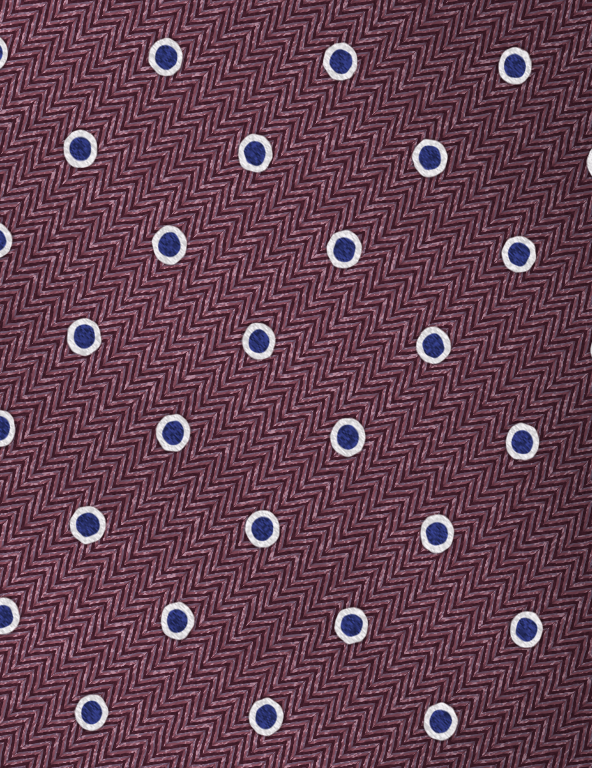
Write a WebGL 1 fragment shader that draws this pattern.

```glsl
precision highp float;
// Woven tie silk: a diagonal herringbone of two-tone ribs with embroidered ring dots.
// Ribs follow a triangle wave across rotated bands; dots sit on a skewed, centred
// lattice; hashed thread grain and slow noise vary the cloth. Unit: canvas height.
uniform vec2 u_resolution;

const float BAND_ANGLE = 0.75;      // direction of the herringbone bands, radians
const float BAND_PERIOD = 0.0417;   // one pair of opposed bands
const float RIB_STEP = 0.0155;      // rib spacing measured along a band
const float RIB_SLOPE = 1.43;       // travel along the band per unit across it
const float GRAIN = 0.0023;         // thickness of one thread

const vec2 DOT_ORIGIN = vec2(0.2161, 0.9255);
const vec2 DOT_ACROSS = vec2(0.2274, -0.0058);
const vec2 DOT_DOWN = vec2(0.0048, -0.2446);
const float RING_RADIUS = 0.0222;
const float CORE_RADIUS = 0.0142;
const float DOT_STRETCH = 1.1;

const vec3 GROOVE = vec3(0.22, 0.10, 0.14);
const vec3 ROSE = vec3(0.50, 0.29, 0.34);
const vec3 SLATE = vec3(0.42, 0.34, 0.42);
const vec3 SHEEN = vec3(0.68, 0.53, 0.59);
const vec3 WHITE = vec3(0.93, 0.92, 0.93);
const vec3 NAVY = vec3(0.17, 0.20, 0.43);

float hash(vec2 p) {
    vec3 q = fract(vec3(p.xyx) * 0.1031);
    q += dot(q, q.yzx + 33.33);
    return fract((q.x + q.y) * q.z);
}

float noise(vec2 p) {
    vec2 i = floor(p);
    vec2 f = fract(p);
    f = f * f * (3.0 - 2.0 * f);
    return mix(mix(hash(i), hash(i + vec2(1.0, 0.0)), f.x),
               mix(hash(i + vec2(0.0, 1.0)), hash(i + vec2(1.0, 1.0)), f.x), f.y);
}

float pulse(float x, float lo, float hi, float soft) {
    return smoothstep(lo - soft, lo + soft, x) - smoothstep(hi - soft, hi + soft, x);
}

// Herringbone cloth: dark groove, rose thread and slate thread in every rib.
vec3 cloth(vec2 p, float pixel) {
    float c = cos(BAND_ANGLE);
    float s = sin(BAND_ANGLE);
    vec2 uv = vec2(c * p.x + s * p.y, c * p.y - s * p.x);
    uv += 0.0016 * (vec2(noise(p * 45.0), noise(p * 45.0 + 71.0)) - 0.5);

    float across = fract(uv.y / BAND_PERIOD);
    float fold = abs(across - 0.5);
    float phase = (uv.x + RIB_SLOPE * BAND_PERIOD * fold) / RIB_STEP;
    float side = step(0.5, across);
    float ribNormal = sqrt(1.0 + RIB_SLOPE * RIB_SLOPE) / RIB_STEP;
    float soft = clamp(0.6 * pixel * ribNormal, 0.08, 0.18);

    // Threads cross each rib, so the grain is short along it.
    float thread = noise(vec2(uv.y / GRAIN, phase * 3.0 + 40.0 * side) + 100.0);
    float fleck = noise(p / GRAIN + 300.0);
    float rib = fract(phase + 0.14 * (thread - 0.5));

    float rose = pulse(rib, 0.22, 0.60, soft);
    float slate = pulse(rib, 0.54, 0.80, soft);
    float seam = smoothstep(0.0, 0.06, min(fold, 0.5 - fold));
    float lift = (0.60 + 0.40 * seam) * (0.70 + 0.50 * thread);

    vec3 color = GROOVE * (0.85 + 0.4 * fleck);
    color = mix(color, ROSE, clamp(rose * lift, 0.0, 1.0));
    color = mix(color, SLATE, clamp(slate * lift, 0.0, 1.0));
    float shine = smoothstep(0.50, 0.85, 0.5 * (thread + fleck));
    return mix(color, SHEEN, shine * max(rose, slate) * 0.9);
}

// Offset to the nearest dot centre (xy) and that dot's random value (z).
vec3 nearestDot(vec2 p) {
    vec2 d = p - DOT_ORIGIN;
    float area = DOT_ACROSS.x * DOT_DOWN.y - DOT_ACROSS.y * DOT_DOWN.x;
    vec2 q = vec2(d.x * DOT_DOWN.y - d.y * DOT_DOWN.x,
                  DOT_ACROSS.x * d.y - DOT_ACROSS.y * d.x) / area;
    vec3 best = vec3(1.0);
    for (int k = 0; k < 2; k++) {
        float shift = 0.5 * float(k);
        vec2 id = floor(q - shift + 0.5) + shift;
        vec2 offset = (q.x - id.x) * DOT_ACROSS + (q.y - id.y) * DOT_DOWN;
        if (length(offset) < length(best.xy)) best = vec3(offset, hash(id * 2.0 + 50.0));
    }
    return best;
}

void main() {
    float pixel = 1.0 / u_resolution.y;
    vec2 p = gl_FragCoord.xy * pixel;
    vec3 color = cloth(p, pixel);

    // Broad light: brighter at the left, falling away to the right edge.
    float x = gl_FragCoord.x / u_resolution.x;
    color *= 1.10 - 0.22 * x * x + 0.14 * (noise(p * 5.0 + 9.0) - 0.5);

    // Embroidered dot with a slightly uneven outline.
    vec3 dotCell = nearestDot(p);
    vec2 d = dotCell.xy / vec2(1.0, DOT_STRETCH);
    float wobble = 0.0022 * (noise(d * 110.0 + dotCell.z * 90.0 + 20.0) - 0.5);
    float r = length(d) + wobble;
    float size = 0.97 + 0.06 * dotCell.z;
    float stitch = noise(vec2(p.x + p.y, p.y - p.x) / vec2(0.0024, 0.005) + 60.0);
    float ring = 1.0 - smoothstep(-pixel, pixel, r - RING_RADIUS * size);
    float core = 1.0 - smoothstep(-pixel, pixel, r - CORE_RADIUS * size);
    color *= 0.72 + 0.28 * smoothstep(RING_RADIUS, RING_RADIUS * 1.2, r);
    color = mix(color, WHITE * (0.84 + 0.22 * stitch), ring);
    color = mix(color, NAVY * (0.60 + 0.75 * stitch), core);
    gl_FragColor = vec4(clamp(color, 0.0, 1.0), 1.0);
}
```
